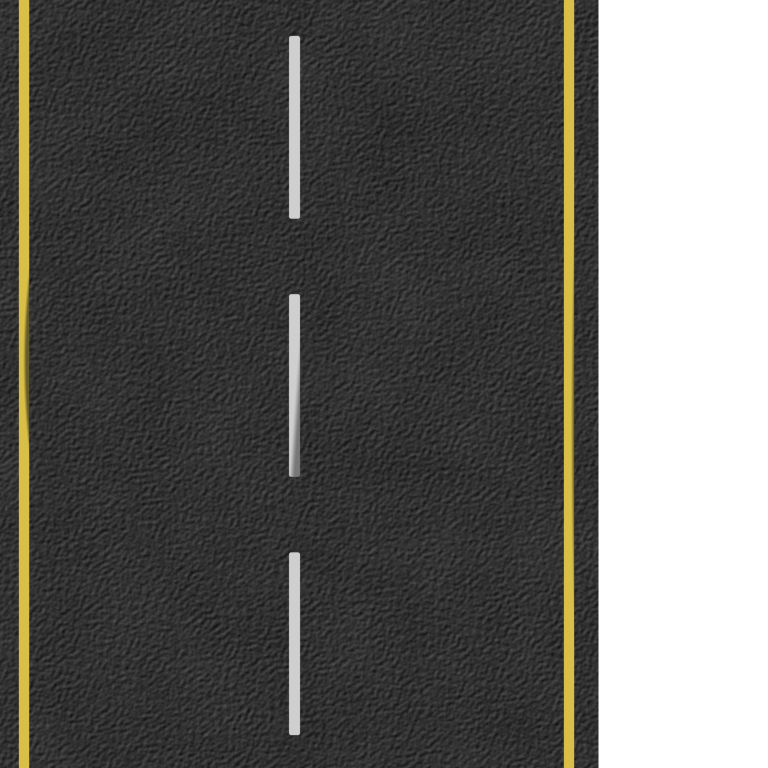
Reproduce this texture procedurally as a WebGL 1 fragment shader.

```glsl
precision highp float;
// Straight asphalt road seen from above, with a plain white margin on the right.
// Embossed gradient noise makes the grain; box distances make the yellow side
// lines and the repeated centre dashes, with soft shading where paint is worn.

uniform vec2 u_resolution;

// Layout, in canvas units
const float ROAD_EDGE = 0.7793;
const float LEFT_LINE_X = 0.0313;
const float RIGHT_LINE_X = 0.7409;
const float LINE_HALF = 0.0067;
const vec2 DASH_CENTER = vec2(0.3835, 0.4980);
const vec2 DASH_HALF = vec2(0.0072, 0.1190);
const float DASH_PERIOD = 0.3362;
const float DASH_ROUND = 0.0030;

// Worn patches: centre height, half height, depth from the right side
const vec3 LEFT_WEAR = vec3(0.531, 0.130, 0.0085);
const vec3 RIGHT_WEAR = vec3(0.447, 0.300, 0.0050);

// Grain
const float GRAIN_FREQ = 175.0;
const float GRAIN_ANGLE = 0.65;
const vec2 GRAIN_STRETCH = vec2(0.72, 1.25);
const vec2 EMBOSS_STEP = vec2(-0.24, 0.28);
const float GRAIN_STRENGTH = 0.095;
const float MOTTLE_STRENGTH = 0.022;

// Colours
const vec3 ASPHALT = vec3(0.192);
const vec3 YELLOW = vec3(0.85, 0.75, 0.28);
const vec3 YELLOW_WORN = vec3(0.40, 0.36, 0.16);
const vec3 DASH_COLOR = vec3(0.81);
const vec3 DASH_WORN = vec3(0.47);
const vec3 MARGIN = vec3(1.0);

vec2 hashGradient(vec2 cell) {
    vec3 q = fract(cell.xyx * vec3(0.1031, 0.1030, 0.0973));
    q += dot(q, q.yzx + 33.33);
    float angle = 6.28319 * fract((q.x + q.y) * q.z);
    return vec2(cos(angle), sin(angle));
}

float gradientNoise(vec2 p) {
    vec2 i = floor(p);
    vec2 f = p - i;
    vec2 u = f * f * f * (f * (f * 6.0 - 15.0) + 10.0);
    float a = dot(hashGradient(i), f);
    float b = dot(hashGradient(i + vec2(1.0, 0.0)), f - vec2(1.0, 0.0));
    float c = dot(hashGradient(i + vec2(0.0, 1.0)), f - vec2(0.0, 1.0));
    float d = dot(hashGradient(i + 1.0), f - 1.0);
    return mix(mix(a, b, u.x), mix(c, d, u.x), u.y);
}

// Short slanted bumps
float bumpHeight(vec2 p) {
    float c = cos(GRAIN_ANGLE);
    float s = sin(GRAIN_ANGLE);
    vec2 q = vec2(c * p.x + s * p.y, c * p.y - s * p.x) * GRAIN_STRETCH;
    return gradientNoise(q + 40.0) + 0.45 * gradientNoise(q * 1.9 + 91.0);
}

vec3 asphalt(vec2 p) {
    vec2 g = p * GRAIN_FREQ;
    float relief = bumpHeight(g + EMBOSS_STEP) - bumpHeight(g - EMBOSS_STEP);
    float mottle = gradientNoise(p * 9.0 + 7.0) + 0.7 * gradientNoise(p * 27.0 + 3.0);
    return ASPHALT + GRAIN_STRENGTH * relief + MOTTLE_STRENGTH * mottle;
}

float roundedBox(vec2 p, vec2 halfSize, float radius) {
    vec2 d = abs(p) - halfSize + radius;
    return length(max(d, 0.0)) + min(max(d.x, d.y), 0.0) - radius;
}

float coverage(float dist, float pixel) {
    return 1.0 - smoothstep(-0.75 * pixel, 0.75 * pixel, dist);
}

// Bowed patch that bites into a line from its right side
float bowedWear(vec2 p, float lineX, vec3 wear) {
    float t = (p.y - wear.x) / wear.y;
    float bow = wear.z * max(1.0 - t * t, 0.0);
    float inner = lineX + LINE_HALF - bow;
    return smoothstep(0.0, 0.0055, p.x - inner);
}

void main() {
    vec2 p = gl_FragCoord.xy / u_resolution;
    float pixel = 1.0 / min(u_resolution.x, u_resolution.y);
    vec3 color = asphalt(p);

    // Yellow side lines
    vec3 leftPaint = mix(YELLOW, YELLOW_WORN, bowedWear(p, LEFT_LINE_X, LEFT_WEAR));
    vec3 rightPaint = mix(YELLOW, YELLOW_WORN, bowedWear(p, RIGHT_LINE_X, RIGHT_WEAR));
    color = mix(color, leftPaint, coverage(abs(p.x - LEFT_LINE_X) - LINE_HALF, pixel));
    color = mix(color, rightPaint, coverage(abs(p.x - RIGHT_LINE_X) - LINE_HALF, pixel));

    // Centre dashes; the middle one has a slanted shade
    vec2 d = p - DASH_CENTER;
    float row = floor(d.y / DASH_PERIOD + 0.5);
    vec2 local = vec2(d.x, d.y - row * DASH_PERIOD);
    float slant = mix(-DASH_HALF.x, DASH_HALF.x, (local.y + DASH_HALF.y) / 0.195);
    float shade = smoothstep(-0.001, 0.008, local.x - slant);
    shade *= 1.0 - step(0.5, abs(row));
    vec3 dashPaint = mix(DASH_COLOR, DASH_WORN, shade);
    color = mix(color, dashPaint, coverage(roundedBox(local, DASH_HALF, DASH_ROUND), pixel));

    // Margin beyond the road
    color = mix(MARGIN, color, coverage(p.x - ROAD_EDGE, pixel));
    gl_FragColor = vec4(color, 1.0);
}
```
